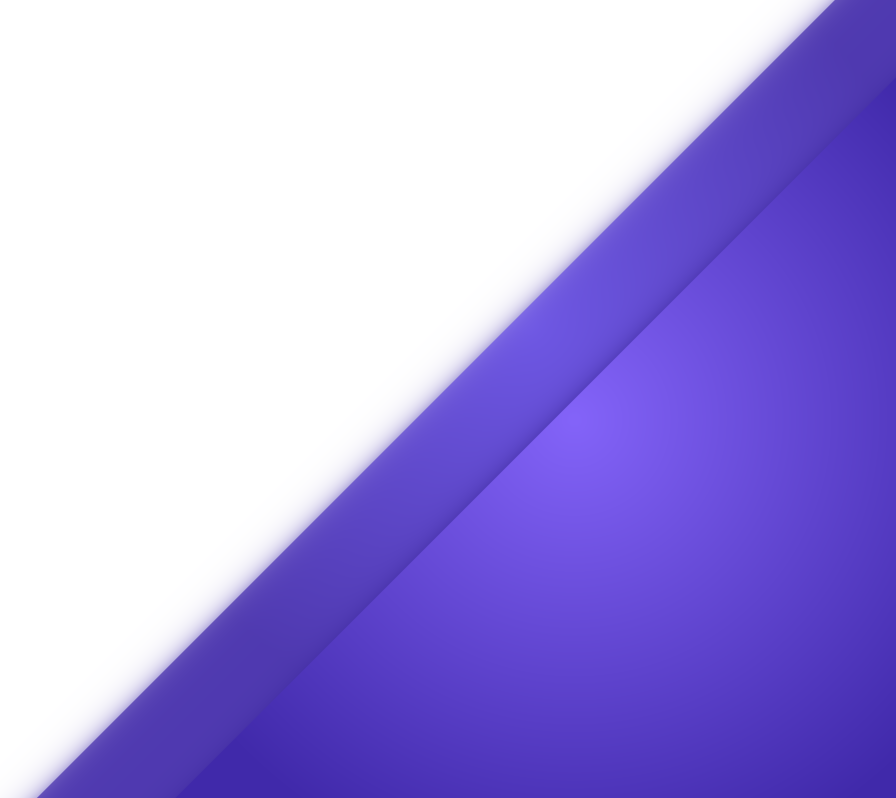
Give the GLSL for this background, as a Shadertoy shader.

```glsl
// A white field cut by a 45 degree violet band and a darker violet corner.
// Each layer is a half-plane with a radial glow; exponential falloffs along
// the two diagonals give the soft shadows and the lit rim of the band.

#define BAND_EDGE 0.0462      // x - y on the band's upper diagonal
#define CORNER_EDGE 0.2199    // x - y on the corner's diagonal
#define BAND_GLOW vec2(0.667, 0.589)
#define CORNER_GLOW vec2(0.720, 0.474)
#define BAND_RADIUS 0.52
#define CORNER_RADIUS 0.59
#define SHADOW_WIDTH 0.0122
#define OUTER_SHADOW 0.40
#define INNER_SHADOW 0.50
#define RIM_LIGHT 0.13

const vec3 WHITE = vec3(1.0);
const vec3 SHADOW = vec3(0.29, 0.21, 0.68);
const vec3 DEEP_SHADOW = vec3(0.25, 0.17, 0.63);
const vec3 BAND_LIGHT = vec3(0.43, 0.34, 0.89);
const vec3 BAND_DARK = vec3(0.31, 0.225, 0.69);
const vec3 CORNER_LIGHT = vec3(0.515, 0.39, 0.975);
const vec3 CORNER_DARK = vec3(0.25, 0.16, 0.665);

// Signed distance to a rising diagonal, positive on its lower right side.
float diagonal(vec2 p, float offset) {
    return (p.x - p.y - offset) * 0.70710678;
}

// Linear radial blend from a bright centre to a dark rim.
vec3 radialGlow(vec2 p, vec2 center, float radius, vec3 inner, vec3 outer) {
    return mix(inner, outer, clamp(length(p - center) / radius, 0.0, 1.0));
}

// Soft falloff away from an edge, full strength at the edge itself.
float falloff(float dist) {
    return exp(-abs(dist) / SHADOW_WIDTH);
}

void mainImage(out vec4 fragColor, in vec2 fragCoord) {
    vec2 p = fragCoord / iResolution.y;
    float pixel = 1.0 / iResolution.y;
    float bandDist = diagonal(p, BAND_EDGE);
    float cornerDist = diagonal(p, CORNER_EDGE);

    // White field with the shadow cast by the band
    vec3 color = mix(WHITE, SHADOW, OUTER_SHADOW * falloff(bandDist));

    // Band with a lit upper rim and the shadow cast by the corner
    vec3 band = radialGlow(p, BAND_GLOW, BAND_RADIUS, BAND_LIGHT, BAND_DARK);
    band = mix(band, WHITE, RIM_LIGHT * falloff(bandDist));
    band = mix(band, DEEP_SHADOW, INNER_SHADOW * falloff(cornerDist));
    color = mix(color, band, smoothstep(-0.7, 0.7, bandDist / pixel));

    // Corner triangle
    vec3 corner = radialGlow(p, CORNER_GLOW, CORNER_RADIUS, CORNER_LIGHT, CORNER_DARK);
    color = mix(color, corner, smoothstep(-0.7, 0.7, cornerDist / pixel));

    fragColor = vec4(color, 1.0);
}
```
